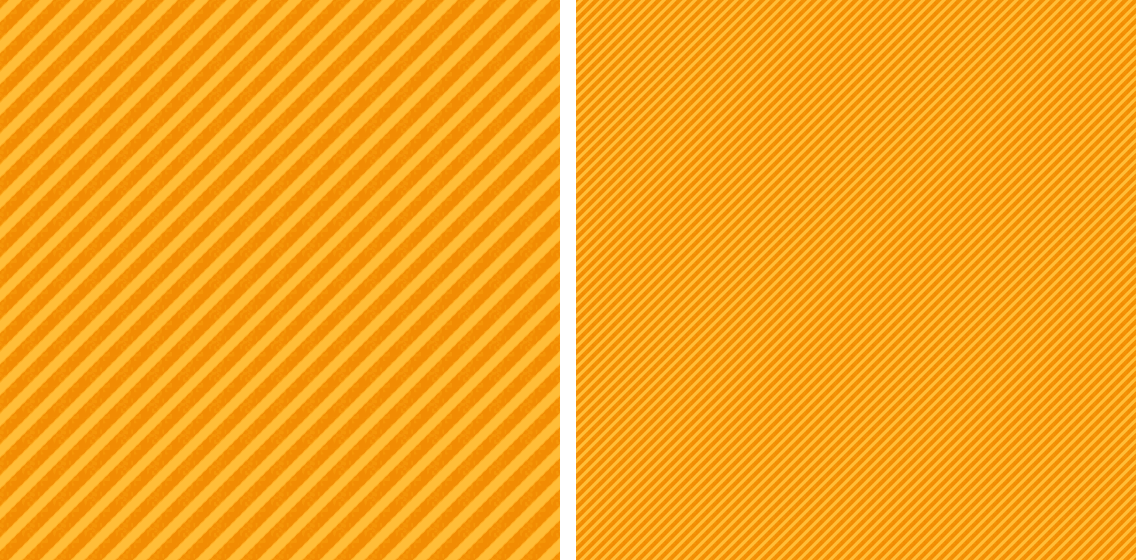
Left: one tile. Right: repeated 3 by 3.
Write a WebGL 2 fragment shader that draws this pattern.

```glsl
#version 300 es
precision highp float;

uniform vec2 u_resolution;
out vec4 fragColor;

const float REPEATS = 18.0;         // tiles across and down
const float LIGHT_HALF_WIDTH = 0.23; // in stripe periods
const float EDGE_SOFTNESS = 0.025;
const float RIM_WIDTH = 0.045;
const float WOBBLE = 0.008;
const float WOBBLE_COUNT = 6.0;     // whole number per tile
const float GRAIN_CELLS = 12.0;     // whole number per tile
const float SEAM_WIDTH = 0.03;
const float SEAM_REACH = 0.22;
const float SEAM_STRENGTH = 0.16;
const float TAU = 6.2831853;

const vec3 LIGHT_AMBER = vec3(1.00, 0.74, 0.22);
const vec3 RIM_AMBER   = vec3(1.00, 0.69, 0.14);
const vec3 DARK_ORANGE = vec3(0.95, 0.55, 0.01);
const vec3 MID_ORANGE  = vec3(0.96, 0.59, 0.03);

float hash(vec2 cell) {
    vec3 h = fract(cell.xyx * vec3(0.1031, 0.1030, 0.0973));
    h += dot(h, h.yzx + 33.33);
    return fract((h.x + h.y) * h.z);
}

// Value noise whose lattice wraps after the given number of cells
float wrappedNoise(vec2 p, float cells) {
    vec2 i = floor(p);
    vec2 f = p - i;
    f = f * f * (3.0 - 2.0 * f);
    vec2 a = mod(i, cells);
    vec2 b = mod(i + 1.0, cells);
    return mix(mix(hash(a), hash(vec2(b.x, a.y)), f.x),
               mix(hash(vec2(a.x, b.y)), hash(b), f.x), f.y);
}

void main() {
    vec2 p = gl_FragCoord.xy / u_resolution * REPEATS;
    float pixel = REPEATS / min(u_resolution.x, u_resolution.y);
    float soft = max(EDGE_SOFTNESS, pixel * 0.8);

    // Distance from the centre of the nearest light stripe
    float fromCentre = abs(fract(p.x - p.y) - 0.5);
    float wobble = WOBBLE * sin(TAU * WOBBLE_COUNT * p.x);
    float edge = fromCentre - LIGHT_HALF_WIDTH + wobble;

    // Fine mottling inside the dark stripes
    float grain = wrappedNoise(p * GRAIN_CELLS, GRAIN_CELLS);
    vec3 dark = mix(DARK_ORANGE, MID_ORANGE, smoothstep(0.5, 0.75, grain));

    // Faint cross seam at each tile corner
    vec2 corner = fract(p + 0.5) - 0.5;
    float seam = 1.0 - smoothstep(0.0, SEAM_WIDTH + pixel, abs(corner.x + corner.y));
    seam *= 1.0 - smoothstep(0.0, SEAM_REACH, length(corner));
    dark = mix(dark, LIGHT_AMBER, seam * SEAM_STRENGTH);

    // Light stripes with a slightly deeper rim
    vec3 light = mix(LIGHT_AMBER, RIM_AMBER, smoothstep(-RIM_WIDTH - soft, -RIM_WIDTH + soft, edge));
    vec3 color = mix(light, dark, smoothstep(-soft, soft, edge));
    fragColor = vec4(color, 1.0);
}
```
